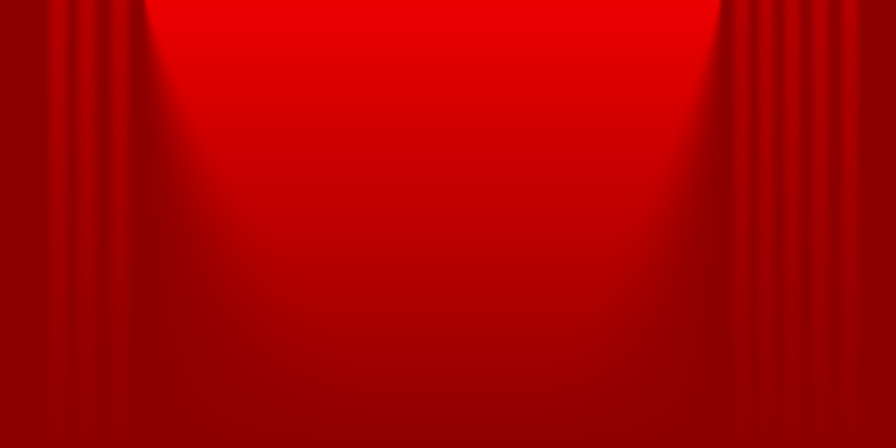
Write a WebGL 1 fragment shader that draws this background.

```glsl
precision highp float;

uniform vec2 u_resolution;

const vec3 SHADOW_RED = vec3(0.553, 0.0, 0.0);
const vec3 STAGE_RED = vec3(0.925, 0.0, 0.0);
const vec3 FOLD_RED = vec3(0.705, 0.0, 0.0);

// Stage opening: edge position, softness at the top, spread and its curve
const float LEFT_EDGE = 0.158;
const float RIGHT_EDGE = 0.808;
const float TOP_SOFTNESS = 0.007;
const float LEFT_SPREAD = 0.32;
const float RIGHT_SPREAD = 0.25;
const float SPREAD_CURVE = 1.23;

// Folds: first centre, spacing, growth of the spacing
const vec3 LEFT_FOLDS = vec3(0.065, 0.0295, 0.0025);
const vec3 RIGHT_FOLDS = vec3(0.828, 0.0262, 0.001);
const float LEFT_COUNT = 3.0;
const float RIGHT_COUNT = 5.0;
const float LEFT_FOLD_WIDTH = 0.0165;
const float RIGHT_FOLD_WIDTH = 0.0145;
const int MAX_FOLDS = 5;

// Soft vertical ridges with slowly widening gaps
float folds(float x, vec3 layout, float count, float halfWidth) {
  float light = 0.0;
  for (int i = 0; i < MAX_FOLDS; i++) {
    float n = float(i);
    float center = layout.x + n * (layout.y + n * layout.z);
    float ridge = 1.0 - smoothstep(0.15 * halfWidth, halfWidth, abs(x - center));
    light = max(light, ridge * step(n + 0.5, count));
  }
  return light;
}

// Lit opening whose sides blur and draw inward with depth
float stageOpening(float x, float depth) {
  float curve = pow(depth, SPREAD_CURVE);
  float leftSide = smoothstep(0.0, TOP_SOFTNESS + LEFT_SPREAD * curve, x - LEFT_EDGE);
  float rightSide = smoothstep(0.0, TOP_SOFTNESS + RIGHT_SPREAD * curve, RIGHT_EDGE - x);
  return leftSide * rightSide;
}

void main() {
  vec2 uv = gl_FragCoord.xy / u_resolution;
  float depth = clamp(1.0 - uv.y, 0.0, 1.0);

  float drapes = max(folds(uv.x, LEFT_FOLDS, LEFT_COUNT, LEFT_FOLD_WIDTH),
                     folds(uv.x, RIGHT_FOLDS, RIGHT_COUNT, RIGHT_FOLD_WIDTH));

  // Both lights fade evenly towards the floor
  vec3 color = mix(SHADOW_RED, FOLD_RED, drapes * uv.y);
  color = mix(color, STAGE_RED, stageOpening(uv.x, depth) * uv.y);
  gl_FragColor = vec4(color, 1.0);
}
```
